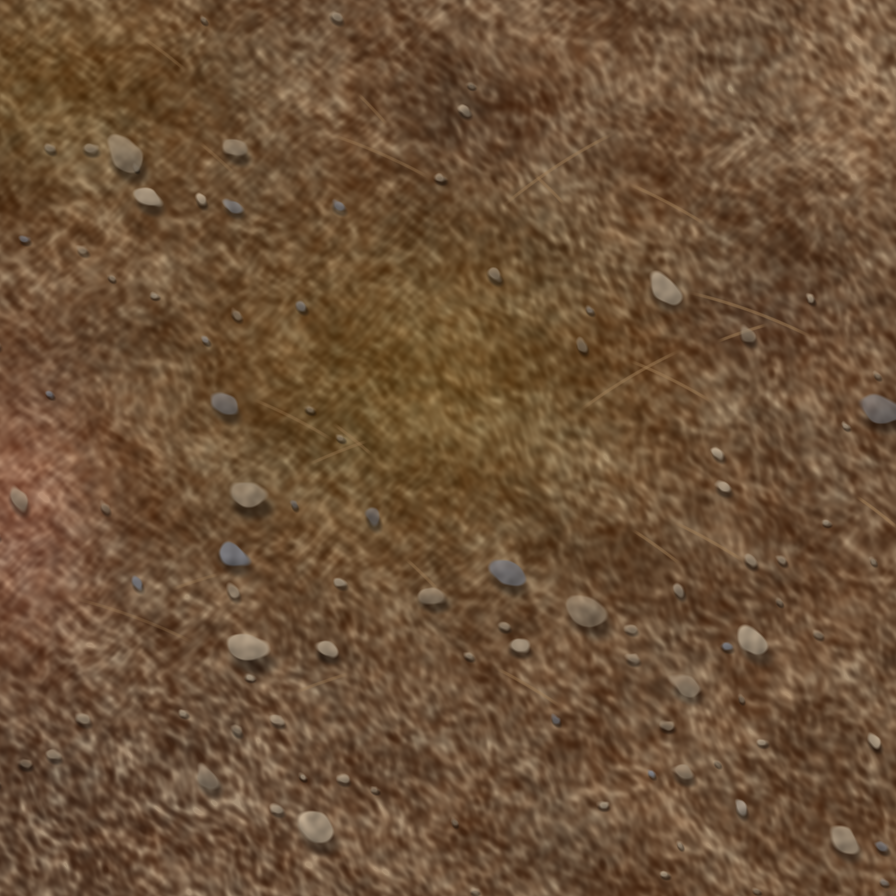
Give the GLSL for this texture, as a WebGL 2 fragment shader.

```glsl
#version 300 es
precision highp float;

uniform vec2 u_resolution;
out vec4 fragColor;

// Soil ramp: middle tone and the change per step of brightness
const vec3 SOIL = vec3(0.415, 0.307, 0.216);
const vec3 SOIL_STEP = vec3(0.060, 0.061, 0.055);
const vec3 OCHRE_TINT = vec3(0.010, 0.012, -0.050);
const vec3 PINK_TINT = vec3(0.065, 0.000, 0.010);
const vec3 GREY_TINT = vec3(-0.010, 0.004, 0.020);
const vec3 PALE_STONE = vec3(0.67, 0.60, 0.51);
const vec3 BLUE_STONE = vec3(0.48, 0.48, 0.50);
const vec3 STRAW = vec3(0.62, 0.49, 0.34);

const float SLOPE = -0.62;      // main lie of the grain, radians
const float GRAIN = 3.7;        // strength of each layer, in ramp steps
const float CROSS_GRAIN = 2.9;
const float CLUMP = 3.0;
const float PATCH = 2.7;
const float SOFTNESS = 0.0035;  // edge blur of the stones
const int STRAWS = 22;

vec2 hash2(vec2 p) {
    vec2 k = vec2(dot(p, vec2(127.1, 311.7)), dot(p, vec2(269.5, 183.3)));
    return fract(sin(k) * 43758.5453);
}

float corner(vec2 cell, vec2 offset) {
    return dot(hash2(cell) * 2.0 - 1.0, offset);
}

// Gradient noise centred on zero
float noise(vec2 p) {
    vec2 i = floor(p), f = fract(p);
    vec2 u = f * f * f * (f * (f * 6.0 - 15.0) + 10.0);
    vec2 e = vec2(1.0, 0.0);
    float low = mix(corner(i, f), corner(i + e.xy, f - e.xy), u.x);
    float high = mix(corner(i + e.yx, f - e.yx), corner(i + e.xx, f - e.xx), u.x);
    return mix(low, high, u.y);
}

// Coordinates along and across an axis at the given angle
vec2 turn(vec2 p, float angle) {
    float c = cos(angle), s = sin(angle);
    return vec2(c * p.x + s * p.y, c * p.y - s * p.x);
}

float blob(vec2 p, vec2 centre, vec2 radius) {
    vec2 q = (p - centre) / radius;
    return exp(-dot(q, q));
}

vec3 soil(vec2 p) {
    vec2 w = p + 0.010 * vec2(noise(p * 14.0), noise(p * 14.0 + 40.0));
    float grassy = smoothstep(-0.2, 0.3, noise(p * 4.0 + 8.0) + 0.5 * (p.y - p.x));

    // Fine grain, lying down the slope and partly across it
    float tone = GRAIN * noise(turn(w, SLOPE) * vec2(62.0, 112.0));
    float steep = noise(turn(w, -1.15) * vec2(70.0, 135.0) + 31.0);
    float rising = noise(turn(w, 0.75) * vec2(60.0, 140.0) + 67.0);
    tone += CROSS_GRAIN * mix(steep, rising, grassy * 0.75);
    tone += CLUMP * noise(turn(w, SLOPE) * vec2(25.0, 42.0) + 13.0);
    tone += PATCH * noise(turn(w, SLOPE * 0.7) * vec2(7.0, 12.0) + 5.0);

    // Broad zones of moss, bare earth and shade
    float ochre = blob(p, vec2(0.47, 0.57), vec2(0.24, 0.19)) + 0.7 * blob(p, vec2(0.05, 0.90), vec2(0.20, 0.13));
    float pink = blob(p, vec2(0.02, 0.43), vec2(0.09, 0.15));
    float rough = blob(p, vec2(0.08, 0.08), vec2(0.32, 0.22));
    float shade = blob(p, vec2(0.84, 0.64), vec2(0.09, 0.05)) + 0.8 * blob(p, vec2(0.54, 0.84), vec2(0.11, 0.06));
    tone *= 1.0 - 0.25 * ochre - 0.2 * pink + 0.35 * rough;
    tone += 1.1 * pink - 1.3 * shade + 0.9 * blob(p, vec2(1.0, 0.95), vec2(0.32, 0.20));
    tone = clamp(tone + 0.08 * tone * tone - 0.05, -2.7, 4.2);

    vec3 col = SOIL + SOIL_STEP * tone;
    col += OCHRE_TINT * ochre + PINK_TINT * pink + GREY_TINT * (rough + shade);
    float hue = noise(p * 55.0 + 90.0) + noise(p * 9.0 + 20.0);
    return col + vec3(0.025, -0.006, -0.022) * hue;
}

void addStraws(inout vec3 col, vec2 p) {
    for (int i = 0; i < STRAWS; i++) {
        vec2 a = hash2(vec2(float(i), 3.7));
        vec2 b = hash2(vec2(float(i), 9.2));
        float angle = b.x < 0.7 ? SLOPE + 0.5 * (b.y - 0.4) : 0.2 + 0.4 * b.y;
        vec2 q = turn(p - a, angle);
        float reach = mix(0.025, 0.085, b.y * b.y);
        q.y += 0.8 * q.x * q.x;
        float line = 1.0 - smoothstep(0.0006, 0.0028, abs(q.y));
        float ends = 1.0 - smoothstep(reach * 0.6, reach, abs(q.x));
        col = mix(col, STRAW, line * ends * mix(0.25, 0.6, a.x));
    }
}

// One jittered stone per chosen cell, denser toward the lower left
void addStones(inout vec3 col, vec2 p, float cells, float share, vec2 sizes, float seed) {
    for (int k = 0; k < 9; k++) {
        vec2 id = floor(p * cells) + vec2(k % 3, k / 3) - 1.0;
        vec2 place = hash2(id + seed);
        vec2 kind = hash2(id + seed + 57.3);
        vec2 centre = (id + 0.15 + 0.7 * place) / cells;
        float density = share * mix(1.7, 0.35, smoothstep(0.1, 0.9, 0.3 * centre.x + 0.7 * centre.y));
        if (kind.x > density) continue;

        float pick = kind.x / density;
        float radius = mix(sizes.x, sizes.y, pick * pick);
        vec2 offset = p - centre;
        float angle = SLOPE + place.x - 0.5;
        float wobble = 0.55 * radius * noise(offset * 0.9 / radius + id);
        float edge = length(turn(offset, angle) * vec2(1.0, 1.6)) + wobble - radius;
        vec2 dropped = turn(offset + radius * vec2(-0.15, 0.55), angle);
        float below = length(dropped * vec2(1.0, 1.6)) - radius;
        col *= 1.0 - 0.38 * (1.0 - smoothstep(-0.4 * radius, 0.4 * radius, below));

        float light = 0.93 + 0.16 * offset.y / radius + 0.32 * noise(p * 75.0 + seed);
        vec3 stone = mix(PALE_STONE, BLUE_STONE, smoothstep(0.72, 0.92, kind.y)) * light;
        float cover = 1.0 - smoothstep(-SOFTNESS, SOFTNESS * 0.6, edge);
        col = mix(col, stone, cover * mix(0.5, 0.95, place.y));
    }
}

void main() {
    vec2 p = gl_FragCoord.xy / u_resolution.y;
    vec3 col = soil(p);
    addStraws(col, p);
    addStones(col, p, 28.0, 0.09, vec2(0.005, 0.010), 11.0);
    addStones(col, p, 10.0, 0.26, vec2(0.011, 0.028), 4.0);
    fragColor = vec4(clamp(col, 0.0, 1.0), 1.0);
}
```
